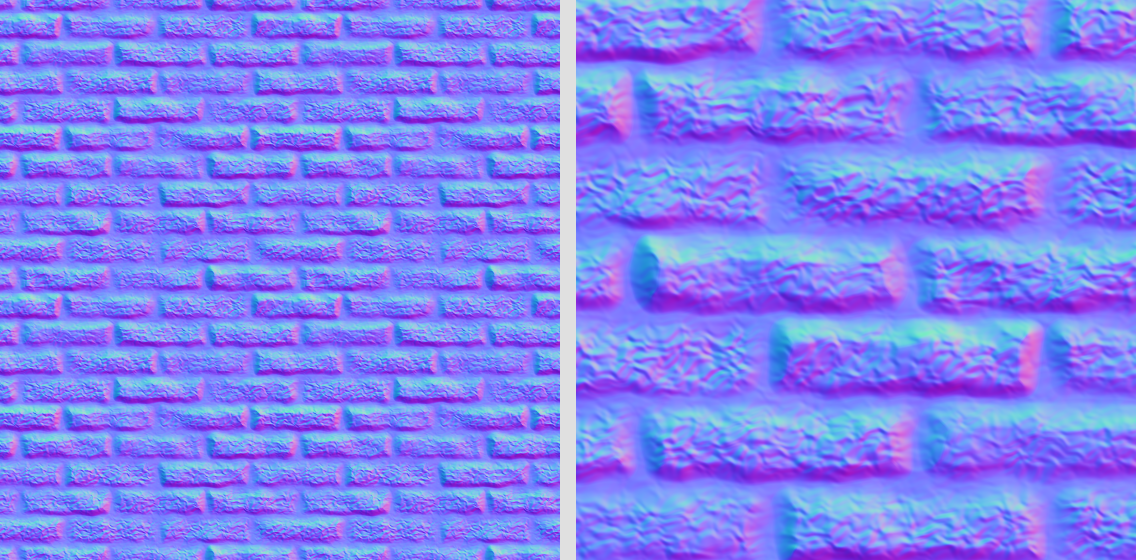
Left: the whole. Right: its middle third, enlarged.
A Shadertoy shader for this texture map:

```glsl
// Tangent-space normal map of a rough brick wall in running bond.
// A height field (domed bricks, worn edges, dents, grain) is differenced
// into a slope; all noise wraps on a block of 3 by 10 bricks, laid 2 by 2.

#define BLOCKS 2.0         // block repeats across and down
#define COLS 3.0           // bricks across one block
#define ROWS 10.0          // courses in one block
#define ROW_SHIFT 0.456    // vertical phase of the courses
#define JOINT 0.095        // half the mortar gap, in course heights
#define CORNER 0.15        // brick corner radius
#define EDGE_WEAR 0.10     // wobble of the brick outline
#define DENT 0.20          // broad unevenness of the faces
#define DOME 0.20          // bulge of the faces
#define GRAIN 0.041        // crinkled surface roughness
#define EPS 0.025          // differencing step, in course heights

const float BRICK_W = ROWS / COLS;   // brick pitch in course heights

vec2 wrapCell(vec2 c, vec2 period) {
    return floor(mod(c + 0.5, period));
}

vec2 hash2(vec2 c) {
    vec3 p = fract(c.xyx * vec3(0.1031, 0.1030, 0.0973));
    p += dot(p, p.yzx + 33.33);
    return fract((p.xx + p.yz) * p.zy);
}

float cornerSlope(vec2 cell, vec2 f, vec2 period, float seed) {
    float angle = 6.2832 * hash2(wrapCell(cell, period) + seed).x;
    return dot(vec2(cos(angle), sin(angle)), f);
}

// Gradient noise that wraps with the block
float blockNoise(vec2 q, vec2 freq, float seed) {
    vec2 period = ROWS * freq;
    vec2 p = q * freq, i = floor(p), f = p - i;
    vec2 s = f * f * f * (f * (f * 6.0 - 15.0) + 10.0);
    vec2 e = vec2(1.0, 0.0);
    float low = mix(cornerSlope(i, f, period, seed),
                    cornerSlope(i + e, f - e, period, seed), s.x);
    float high = mix(cornerSlope(i + e.yx, f - e.yx, period, seed),
                     cornerSlope(i + 1.0, f - 1.0, period, seed), s.x);
    return mix(low, high, s.y);
}

float roundedBox(vec2 p, vec2 halfSize, float radius) {
    vec2 a = abs(p) - halfSize + radius;
    return length(max(a, 0.0)) + min(max(a.x, a.y), 0.0) - radius;
}

float wallHeight(vec2 q) {
    // Worn outline
    vec2 wobble = vec2(blockNoise(q, vec2(2.0), 5.0), blockNoise(q, vec2(2.0), 71.0));
    vec2 w = q + EDGE_WEAR * wobble;

    // Brick cell, with alternate courses shifted
    float row = floor(w.y);
    float wrappedRow = wrapCell(vec2(row), vec2(ROWS)).x;
    float shift = mix(0.20, 0.69, mod(wrappedRow, 2.0));
    shift += 0.04 * (hash2(vec2(wrappedRow, 3.0)).x - 0.5);
    float u = w.x / BRICK_W - shift;
    float col = floor(u);
    vec2 id = wrapCell(vec2(col, row), vec2(COLS, ROWS));
    vec2 local = (vec2(u - col, w.y - row) - 0.5) * vec2(BRICK_W, 1.0);
    vec2 look = hash2(id + vec2(11.0, 47.0));
    vec2 tilt = hash2(id + vec2(83.0, 29.0)) - 0.5;

    // Raised face: long fillet above, shorter below, soft at the ends
    float d = roundedBox(local, vec2(BRICK_W, 1.0) * 0.5 - JOINT, CORNER);
    float upper = smoothstep(-0.35, 0.4, local.y);
    float side = smoothstep(0.55, 0.1, 0.5 * BRICK_W - abs(local.x));
    float outer = mix(0.04, 0.093, upper);
    float inner = mix(mix(0.17, 0.25, upper), 0.26, side);
    float rise = clamp((outer - d) / (outer + inner), 0.0, 1.0);
    float face = mix(rise, smoothstep(0.0, 1.0, rise), 0.65);
    float relief = 0.09 + 0.13 * look.x * look.x;
    relief += dot(tilt, local * vec2(0.05, 0.24)) - DOME * local.y * local.y;
    float dent = DENT * blockNoise(q, vec2(1.0), 19.0);

    // Crinkled grain, faint on the mortar
    vec2 g = q + 0.10 * wobble.yx + 0.06 * blockNoise(q, vec2(5.0), 37.0);
    float grain = blockNoise(g, vec2(5.0, 8.0), 53.0)
                + 0.60 * blockNoise(g, vec2(9.0, 14.0), 97.0);
    float roughness = 0.15 + face * (0.60 + 0.50 * look.y);
    return face * relief + dent * (0.35 + 0.65 * face) + GRAIN * roughness * grain;
}

void mainImage(out vec4 fragColor, in vec2 fragCoord) {
    vec2 uv = fragCoord / iResolution.xy;
    vec2 q = uv * BLOCKS * ROWS + vec2(0.0, ROW_SHIFT);

    // Slope by central differences
    vec2 e = vec2(EPS, 0.0);
    vec2 slope = vec2(wallHeight(q + e) - wallHeight(q - e),
                      wallHeight(q + e.yx) - wallHeight(q - e.yx)) / (2.0 * EPS);

    vec3 normal = normalize(vec3(-slope, 1.0));
    fragColor = vec4(0.5 + 0.5 * normal, 1.0);
}
```
